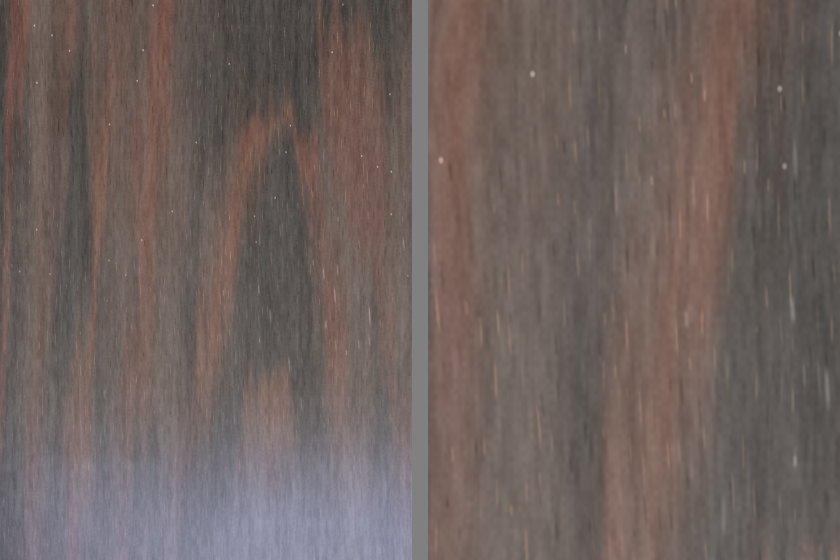
Left, the full canvas; right, a detail of the centre.
A Shadertoy shader for this texture:

```glsl
// Polished dark rosewood board: russet streaks, a cathedral arch, fine fibres and a cool sheen.

float hash(vec2 p) {
    return fract(sin(dot(p, vec2(127.1, 311.7))) * 43758.5453);
}

float noise(vec2 p) {
    vec2 i = floor(p), f = fract(p);
    f = f * f * (3.0 - 2.0 * f);
    return mix(mix(hash(i), hash(i + vec2(1, 0)), f.x),
               mix(hash(i + vec2(0, 1)), hash(i + vec2(1, 1)), f.x), f.y);
}

float fbm(vec2 p) {
    float sum = 0.0, gain = 0.5;
    for (int i = 0; i < 4; i++) {
        sum += gain * noise(p);
        p = p * 2.03 + 17.3;
        gain *= 0.5;
    }
    return sum / 0.9375;
}

// Soft band around zero
float band(float d, float width) {
    return exp(-d * d / (width * width));
}

// One short upright dash per cell, in columns shifted at random
float dashes(vec2 p, vec2 cell, float halfWidth, float chance) {
    vec2 q = p / cell;
    q.y += 13.0 * hash(vec2(floor(q.x), 4.2));
    vec2 id = floor(q), f = fract(q);
    float centre = 0.3 + 0.4 * hash(id + 3.1);
    float reach = 0.1 + 0.38 * hash(id + 8.7);
    float d = abs(f.x - centre + (f.y - 0.5) * 0.12) * cell.x;
    float across = 1.0 - smoothstep(0.0, halfWidth * 1.5, d);
    float along = 1.0 - smoothstep(reach * 0.3, reach, abs(f.y - 0.5));
    return across * along * step(hash(id), chance) * (0.25 + 0.75 * hash(id + 5.5));
}

// Leaning streaks on the left, with looser ones at the right edge
float streaks(vec2 p) {
    float red = 0.0;
    for (int i = 0; i < 4; i++) {
        float n = float(i);
        float path = 0.04 + 0.085 * n - 0.075 * (1.0 - p.y) + 0.005 * sin(p.y * 5.0 + n * 2.0);
        float d = p.x - path;
        float width = 0.011 + 0.016 * noise(vec2(n * 7.0, p.y * 4.0));
        float strength = 0.35 + 0.75 * noise(vec2(n * 5.0 + 2.0, p.y * 3.0));
        red = max(red, band(d, d > 0.0 ? width * 0.75 : width * 1.3) * strength);
    }
    float rightSide = smoothstep(0.54, 0.64, p.x + 0.1 * (p.y - 0.5));
    float loose = smoothstep(0.5, 0.75, noise(vec2((p.x + 0.12 * p.y) * 36.0, p.y * 2.5)));
    return max(red, loose * rightSide * 0.6);
}

// Arch with flaring limbs and a russet tongue nested below; y gives the dark core
vec2 cathedral(vec2 p) {
    float x = p.x - 0.5 + 0.06 * max(0.6 - p.y, 0.0);
    float depth = max(0.78 - p.y, 0.0);
    float arch = 0.175 * sqrt(depth);
    float limb = band(abs(x) - arch, x < 0.0 ? 0.029 : 0.021);
    limb *= smoothstep(-0.09, 0.05, 0.78 - p.y) * smoothstep(0.02, 0.35, p.y);
    float inner = 0.12 * sqrt(max(0.37 - p.y, 0.0));
    float tongue = (1.0 - smoothstep(inner - 0.015, inner + 0.015, abs(x)))
                 * smoothstep(0.0, 0.06, 0.37 - p.y) * smoothstep(0.04, 0.25, p.y);
    float core = 1.0 - smoothstep(arch - 0.04, arch, abs(x));
    return vec2(max(limb, tongue * 0.85), core * step(0.001, depth));
}

void mainImage(out vec4 fragColor, in vec2 fragCoord) {
    vec2 p = fragCoord / iResolution.y;
    vec2 uv = fragCoord / iResolution.xy;

    // Grain coordinates wander and fray along the fibres
    vec2 g = p;
    g.x += 0.022 * (fbm(p * vec2(9.0, 3.0)) - 0.5);
    vec2 w = g;
    w.x += 0.024 * (noise(g * vec2(85.0, 4.0)) - 0.5);
    w.y += 0.16 * (fbm(g * vec2(60.0, 2.0) + 9.0) - 0.5);

    // Brown heartwood with grey-green dark bands
    float broad = fbm(g * vec2(17.0, 1.6) + 4.0);
    float fine = fbm(g * vec2(130.0, 7.0));
    vec2 figure = cathedral(w);
    float topCentre = band(p.x - 0.42, 0.1) * smoothstep(0.6, 0.9, p.y);
    float light = smoothstep(0.3, 0.7, broad) * (1.0 - 0.7 * max(figure.y, topCentre));
    vec3 color = mix(vec3(0.255, 0.242, 0.23), vec3(0.395, 0.335, 0.305), light);

    // Russet figure
    float red = max(streaks(w), figure.x);
    red *= 0.6 + 0.7 * fbm(g * vec2(60.0, 5.0) + 30.0);
    vec3 russet = mix(vec3(0.46, 0.30, 0.27), vec3(0.52, 0.36, 0.29),
                      noise(g * vec2(12.0, 3.0)));
    color = mix(color, russet, clamp(red, 0.0, 1.0) * 0.85);

    // Golden fibres and dark pores
    float goldZone = smoothstep(0.4, 0.7, noise(p * vec2(11.0, 2.5) + 6.0));
    color += vec3(0.15, 0.11, 0.07) * goldZone
           * dashes(g, vec2(0.008, 0.034), 0.0011, 0.4);
    color -= 0.07 * dashes(g + 0.37, vec2(0.009, 0.027), 0.0012, 0.3);

    // Cool sheen rising from the lower right, with a reflected edge at lower left
    float sheen = 0.40 * (1.0 - smoothstep(0.0, 1.0, uv.y));
    sheen += 0.44 * (1.0 - smoothstep(0.0, 0.33, uv.y)) * smoothstep(-0.1, 0.75, uv.x);
    sheen += 0.07 * (1.0 - smoothstep(0.165, 0.19, uv.y)) * smoothstep(0.06, 0.09, uv.x)
           * (1.0 - smoothstep(0.3, 0.5, uv.x));
    sheen += 0.14 * (fbm(p * vec2(14.0, 5.0) + 50.0) - 0.5);
    vec3 sheenColor = mix(vec3(0.60, 0.61, 0.71), vec3(0.57, 0.555, 0.55),
                          smoothstep(0.03, 0.38, uv.y));
    color = mix(color, sheenColor, clamp(sheen + 0.08, 0.0, 0.86));

    // Fine grain stays visible through the polish
    color += 0.09 * (fine - 0.5);
    color += 0.055 * (noise(g * vec2(330.0, 60.0)) - 0.5);
    color += 0.03 * (noise(p * vec2(420.0, 300.0)) - 0.5);

    // Pale scratches and dust
    float worn = smoothstep(0.3, 0.7, uv.x) * band(uv.y - 0.45, 0.22);
    color += 0.17 * worn * dashes(p + 0.11, vec2(0.02, 0.045), 0.0016, 0.25);
    vec2 q = p * 38.0, cell = floor(q);
    vec2 speck = fract(q) - 0.25 - 0.5 * vec2(hash(cell + 2.3), hash(cell + 7.9));
    float dust = 1.0 - smoothstep(0.01, 0.09, length(speck * vec2(1.0, 0.75)));
    color += 0.3 * dust * step(hash(cell + 40.0), 0.05) * smoothstep(0.3, 0.7, uv.y);

    fragColor = vec4(clamp(color, 0.0, 1.0), 1.0);
}
```
